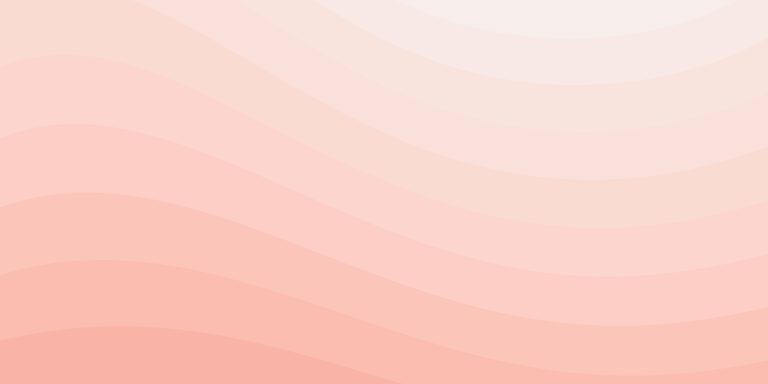
Write a Shadertoy shader that draws this background.

```glsl
// Layered coral waves fading from a warm lower left to a pale upper right.

const int BAND_COUNT = 10;

// Band colours, from the lowest layer to the highest.
const vec3 BAND_COLORS[BAND_COUNT] = vec3[BAND_COUNT](
    vec3(0.976, 0.706, 0.655), vec3(0.984, 0.741, 0.686),
    vec3(0.984, 0.776, 0.725), vec3(0.988, 0.808, 0.776),
    vec3(0.988, 0.839, 0.808), vec3(0.980, 0.859, 0.824),
    vec3(0.980, 0.878, 0.855), vec3(0.976, 0.890, 0.867),
    vec3(0.976, 0.914, 0.902), vec3(0.969, 0.933, 0.922));

// Quadratic drift of a control point from one layer to the next.
vec2 drift(vec2 start, vec2 rate, vec2 bend, float layer) {
    return start + layer * (rate + layer * bend);
}

// Falls from 0 at the crest to 1 at the trough, flat at both ends.
// The quartic term steepens the fall and widens the trough.
float waveProfile(float t, float layer) {
    float cubic = t * t * (3.0 - 2.0 * t);
    float bump = t * (1.0 - t);
    float fullness = -0.25 + 0.47 * layer;
    float skew = 0.95 - 0.325 * layer;
    return cubic + bump * bump * (fullness + skew * t);
}

// Height of a layer's upper edge at horizontal position x.
float waveHeight(float x, float layer) {
    vec2 crest = drift(vec2(0.1563, 0.1510), vec2(-0.0247, 0.1706),
                       vec2(0.00163, 0.00156), layer);
    vec2 trough = drift(vec2(0.8359, -0.1094), vec2(-0.0156, 0.1318),
                        vec2(0.00046, -0.0007), layer);
    float t = (x - crest.x) / (trough.x - crest.x);
    return mix(crest.y, trough.y, waveProfile(t, layer));
}

void mainImage(out vec4 fragColor, in vec2 fragCoord) {
    vec2 uv = fragCoord / iResolution.xy;
    float edgeSoftness = 0.7 / iResolution.y;

    // Step up through the layers, blending across each smooth edge.
    vec3 color = BAND_COLORS[0];
    for (int i = 1; i < BAND_COUNT; i++) {
        float above = uv.y - waveHeight(uv.x, float(i - 1));
        color = mix(color, BAND_COLORS[i],
                    smoothstep(-edgeSoftness, edgeSoftness, above));
    }
    fragColor = vec4(color, 1.0);
}
```
